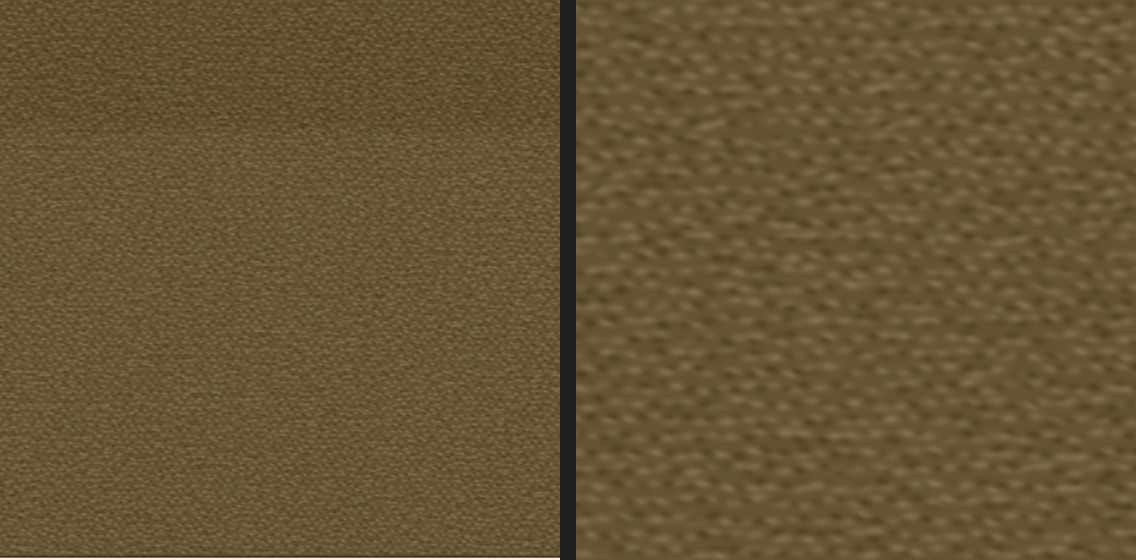
Left, the full canvas; right, a detail of the centre.
Give the GLSL for this texture, as a WebGL 1 fragment shader.

```glsl
precision highp float;
// Olive brown leather-like weave: short pale grains and dark pits, scattered
// as jittered cellular spots in staggered rows. A darker band lies across the
// top, layered sines vary the tone, and a thin seam closes the lower edge.

uniform vec2 u_resolution;

const vec3 BASE_COLOR = vec3(0.390, 0.328, 0.196);
const vec3 GRAIN_LIFT = vec3(0.112, 0.112, 0.110);
const vec3 PIT_DROP = vec3(0.080, 0.078, 0.074);
const vec3 BAND_DROP = vec3(0.026, 0.026, 0.030);
const vec3 SEAM_COLOR = vec3(0.25, 0.16, 0.07);
const vec3 RIM_COLOR = vec3(0.98, 0.95, 0.90);

const vec2 GRID = vec2(70.0, 102.0);
const vec2 GRAIN_SIZE = vec2(0.0039, 0.0018);
const vec2 PIT_SIZE = vec2(0.0031, 0.0018);

vec2 hash2(vec2 cell, float seed) {
  vec3 q = fract(vec3(cell.xyx + seed) * vec3(0.1031, 0.1030, 0.0973));
  q += dot(q, q.yzx + 33.33);
  return fract((q.xx + q.yz) * q.zy);
}

mat2 rotation(float angle) {
  float c = cos(angle);
  float s = sin(angle);
  return mat2(c, -s, s, c);
}

// Sum of soft, slightly tilted ellipses, one in each cell of the grid.
float softSpots(vec2 uv, vec2 grid, vec2 size, float tilt, float seed) {
  vec2 p = uv * grid;
  float row = floor(p.y);
  float total = 0.0;
  for (int j = -1; j <= 1; j++) {
    float cellRow = row + float(j);
    float stagger = 0.5 * mod(cellRow, 2.0);
    float column = floor(p.x - stagger);
    for (int i = -1; i <= 1; i++) {
      vec2 cell = vec2(column + float(i), cellRow);
      vec2 jitter = hash2(cell, seed) - 0.5;
      vec2 traits = hash2(cell, seed + 57.0);
      vec2 center = cell + 0.5 + vec2(stagger, 0.0) + jitter * vec2(0.5, 0.55);
      vec2 offset = rotation(tilt + (traits.y - 0.5) * 0.5) * ((p - center) / grid);
      offset /= size * mix(0.9, 1.1, traits.y);
      total += mix(0.6, 1.0, traits.x) * exp(-0.5 * dot(offset, offset));
    }
  }
  return total;
}

// Broad, faint drift of tone made from layered sines.
float toneDrift(vec2 uv) {
  float drift = sin(uv.x * 17.0 + 1.5 * sin(uv.y * 9.0));
  drift += 0.6 * sin(uv.y * 31.0 + 2.0 * sin(uv.x * 13.0));
  return drift / 1.6;
}

// Darkness of the upper band, deepest just above its soft lower border.
float upperBand(vec2 uv) {
  float border = 0.768 + 0.005 * sin(uv.x * 23.0 + sin(uv.x * 51.0));
  return smoothstep(border - 0.018, border + 0.018, uv.y)
       * mix(1.0, 0.85, smoothstep(0.80, 1.0, uv.y));
}

void main() {
  vec2 uv = gl_FragCoord.xy / u_resolution;
  float pixel = 1.0 / u_resolution.y;

  // Grains and pits over the base tone; pits lie between the grains.
  float grains = softSpots(uv, GRID, GRAIN_SIZE, -0.08, 3.0);
  vec2 pitShift = vec2(0.5, 0.0) / GRID;
  float pits = softSpots(uv + pitShift, GRID, PIT_SIZE, -0.1, 91.0);
  vec3 color = BASE_COLOR + GRAIN_LIFT * grains - PIT_DROP * pits;

  // Large-scale shading.
  color += 0.002 * toneDrift(uv);
  color -= BAND_DROP * upperBand(uv);

  // Dark seam and pale rim along the lower edge.
  float seam = 1.0 - smoothstep(0.0080 - pixel, 0.0080 + pixel, uv.y);
  float rim = 1.0 - smoothstep(0.0042 - 0.5 * pixel, 0.0042 + 0.5 * pixel, uv.y);
  color = mix(color, SEAM_COLOR, 0.8 * seam);
  color = mix(color, RIM_COLOR, rim);

  gl_FragColor = vec4(color, 1.0);
}
```
